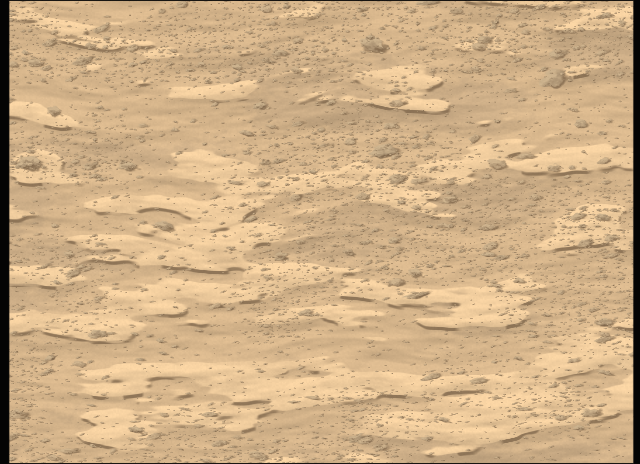
Reproduce this texture procedurally as a Shadertoy shader.

```glsl
// Draws a dusty desert plain: tan sand, pale flat bedrock slabs and scattered grey rocks.

const vec3 SAND        = vec3(0.845, 0.715, 0.550);
const vec3 SAND_DULL   = vec3(0.795, 0.675, 0.525);
const vec3 SLAB        = vec3(0.945, 0.805, 0.620);
const vec3 ROCK_LIT    = vec3(0.800, 0.700, 0.555);
const vec3 ROCK_MID    = vec3(0.680, 0.585, 0.460);
const vec3 ROCK_DARK   = vec3(0.490, 0.395, 0.290);
const vec3 FRAME       = vec3(0.015);
const vec2 SLAB_SCALE  = vec2(5.0, 20.0);    // wide, flat bedrock
const vec2 SLAB_CUT    = vec2(0.535, 0.650); // threshold at bottom and top
const vec2 SHADE_STEP  = vec2(-0.003, 0.007);
const vec2 SHADOW_SHIFT = vec2(0.28, -0.22); // in rock radii
const vec4 MARGINS     = vec4(0.0145, 0.0105, 0.002, 0.002); // left, right, bottom, top
const int  ROCK_LAYERS = 5;
const float BIG_CELL   = 0.125;
const float CELL_SHRINK = 0.54;
const float GRAIN      = 0.035;

float hash(vec2 p) {
    return fract(sin(dot(p, vec2(127.1, 311.7))) * 43758.5453);
}

float noise(vec2 p) {
    vec2 i = floor(p), f = fract(p);
    f = f * f * (3.0 - 2.0 * f);
    return mix(mix(hash(i), hash(i + vec2(1, 0)), f.x),
               mix(hash(i + vec2(0, 1)), hash(i + vec2(1, 1)), f.x), f.y);
}

float fbm(vec2 p) {
    float sum = 0.0, amp = 0.533;
    for (int i = 0; i < 4; i++) {
        sum += amp * noise(p);
        p = mat2(1.9, 0.25, -0.25, 1.9) * p + 17.3;
        amp *= 0.5;
    }
    return sum;
}

// Bedrock height: stretched noise, bent by a slow warp
float slabHeight(vec2 p) {
    p.y += 0.05 * noise(p * 4.0) - 0.04 * p.x;
    return fbm(p * SLAB_SCALE + 3.7);
}

float slabMask(float h, float y) {
    float cut = mix(SLAB_CUT.x, SLAB_CUT.y, y);
    return smoothstep(cut - 0.012, cut + 0.025, h);
}

vec3 ground(vec2 p) {
    float drift = fbm(p * vec2(3.0, 9.0) + 41.0);
    float fine = fbm(p * vec2(60.0, 110.0));
    vec3 col = mix(SAND, SAND_DULL, smoothstep(0.46, 0.72, drift + 0.35 * (fine - 0.5)));

    float h = slabHeight(p), above = slabHeight(p + SHADE_STEP);
    float slab = slabMask(h, p.y);
    vec3 stone = mix(SLAB, SAND, 0.55 * smoothstep(0.5, 0.75, fbm(p * vec2(14.0, 40.0) + 9.0)));
    col = mix(col, stone, slab);

    // Relief on the slopes, then broken dark ledges under the slabs
    col *= 1.0 - clamp((above - h) * 0.7, -0.04, 0.09);
    float ledge = clamp(slabMask(above, p.y) - slab, 0.0, 1.0);
    float broken = smoothstep(0.48, 0.66, noise(p * vec2(28.0, 40.0) + 5.0));
    return mix(col, ROCK_DARK, 0.75 * ledge * broken);
}

// Paints one ragged, flat-based rock and its shadow over col
void paintRock(inout vec3 col, vec2 d, float radius, float seed, float y, float px) {
    float flatness = mix(0.32, 0.72, hash(vec2(seed, 1.7))) * mix(0.72, 1.08, y);
    float tilt = (hash(vec2(seed, 4.1)) - 0.4) * 0.6;
    d = mat2(cos(tilt), -sin(tilt), sin(tilt), cos(tilt)) * d;
    vec2 q = d / vec2(radius, radius * flatness);
    if (dot(q, q) > 4.0) return;

    vec2 id = vec2(seed * 57.0, seed * 91.0);
    float ragged = 0.75 * (noise(q * 1.5 + id) - 0.5) + 0.22 * (noise(q * 4.5 + id) - 0.5);
    float edge = 0.05 + px / (radius * flatness);
    vec2 base = vec2(1.0, q.y < 0.0 ? 1.4 : 1.0);
    float body = length(q * base) + ragged;
    float shadow = length((q - SHADOW_SHIFT) * base) + ragged;
    float softness = edge * 1.5;
    col = mix(col, ROCK_DARK, 0.75 * (1.0 - smoothstep(1.0 - softness, 1.0 + softness, shadow)));

    // Light from the upper left, broken into facets
    float facet = noise(q * 1.8 + id + 8.0) - 0.5;
    float light = 0.50 + dot(q, vec2(-0.20, 0.42)) + 0.75 * facet;
    light += 0.3 * (noise(q * 6.0 + id) - 0.5);
    vec3 stone = mix(ROCK_DARK, ROCK_MID, smoothstep(-0.1, 0.36, light));
    stone = mix(stone, ROCK_LIT, smoothstep(0.36, 0.85, light));
    stone = mix(stone, SAND, 0.3 * hash(vec2(seed, 9.3)));
    col = mix(col, stone, 1.0 - smoothstep(1.0 - edge, 1.0 + edge, body));
}

void scatterRocks(inout vec3 col, vec2 p, float px) {
    float width = BIG_CELL;
    for (int layer = 0; layer < ROCK_LAYERS; layer++) {
        vec2 cell = width * vec2(1.0, 0.62);
        for (int k = 0; k < 9; k++) {
            vec2 id = floor(p / cell) + vec2(k % 3 - 1, k / 3 - 1);
            vec2 key = id + 37.0 * float(layer);
            vec2 centre = (id + 0.15 + 0.7 * vec2(hash(key + 5.2), hash(key + 8.9))) * cell;
            // Rocks gather in patches and in the upper middle band
            float band = smoothstep(0.5, 0.72, centre.y) * (1.0 - smoothstep(0.86, 1.02, centre.y));
            float patchy = smoothstep(0.3, 0.7, noise(centre * vec2(5.0, 9.0) + 2.0));
            float chance = 0.12 + 0.42 * patchy + (layer < 2 ? 0.2 * band : 0.0);
            if (hash(key + 2.6) > chance) continue;
            float size = hash(key + 6.4);
            float radius = width * mix(0.10, 0.25, size * size) * (layer == 0 ? 0.8 + 0.2 * band : 1.0);
            paintRock(col, p - centre, radius, hash(key + 0.31), centre.y, px);
        }
        width *= CELL_SHRINK;
    }
}

void mainImage(out vec4 fragColor, in vec2 fragCoord) {
    vec2 uv = fragCoord / iResolution.xy, p = fragCoord / iResolution.y;
    float px = 0.7 / iResolution.y;
    vec3 col = ground(p);
    scatterRocks(col, p, px);
    col *= 1.0 + GRAIN * (noise(p * 330.0) - 0.5);
    // Dark frame around the view
    vec4 gap = vec4(uv.x, 1.0 - uv.x, uv.y, 1.0 - uv.y) - MARGINS;
    float inside = min(min(gap.x, gap.y), min(gap.z, gap.w));
    fragColor = vec4(mix(FRAME, col, smoothstep(-px, px, inside)), 1.0);
}
```
